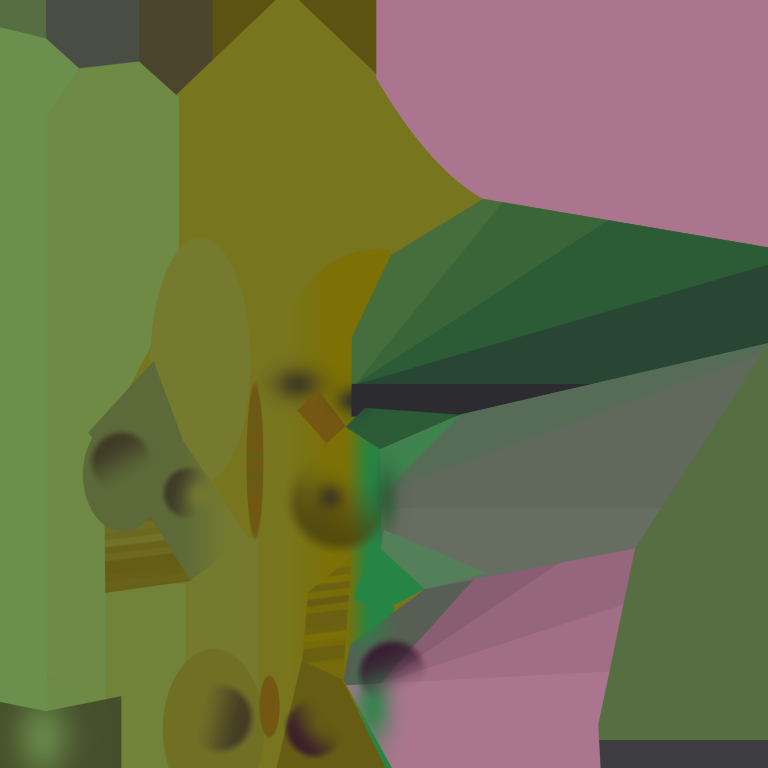
This background is drawn by a Shadertoy shader. Its source:

```glsl
// Abstract patchwork of olive, green and pink cells with ray fans and dark orbs.

// Palette
const vec3 OLIVE = vec3(.47, .46, .12);
const vec3 MOSS = vec3(.46, .48, .18);
const vec3 LEAF = vec3(.42, .56, .3);
const vec3 SAGE = vec3(.43, .54, .27);
const vec3 SHADE = vec3(.36, .41, .22);
const vec3 BARK = vec3(.3, .27, .18);
const vec3 UMBER = vec3(.4, .36, .08);
const vec3 RUST = vec3(.45, .34, .07);
const vec3 GOLD = vec3(.49, .44, .02);
const vec3 EMERALD = vec3(.15, .52, .27);
const vec3 JADE = vec3(.33, .5, .35);
const vec3 FOREST = vec3(.17, .36, .21);
const vec3 PINE = vec3(.16, .27, .2);
const vec3 INK = vec3(.17, .17, .19);
const vec3 STONE = vec3(.38, .41, .36);
const vec3 MEADOW = vec3(.34, .43, .26);
const vec3 PINK = vec3(.67, .46, .56);
const vec3 PLUM = vec3(.2, .08, .18);
const vec3 SOOT = vec3(.23, .2, .14);

// Layout, in percent of the canvas
const vec2 FAN_HUB = vec2(46.2, 49.9);
const vec2 STONE_HUB = vec2(50, 36);
const vec2 ROSE_HUB = vec2(49.5, 11);
const float STRIPE_RATE = 1.1;
const float GLOW = .85;

vec2 p; // current point
vec3 c; // colour so far

float hash(float n) { return fract(sin(n * 12.9898) * 43758.5453); }

// Signed distances, negative inside; lines are inside on their left
float side(vec2 a, vec2 b) {
    vec2 e = normalize(b - a);
    return dot(p - a, vec2(e.y, -e.x));
}
float chain(vec4 u, vec4 v) {
    return max(side(u.xy, u.zw), max(side(u.zw, v.xy), side(v.xy, v.zw)));
}
float cell(vec4 u, vec4 v) { return max(chain(u, v), side(v.zw, u.xy)); }
float oval(vec4 o) {
    return (length((p - o.xy) / o.zw) - 1.) * min(o.z, o.w);
}
float ray(vec2 hub, float angle) {
    float a = radians(angle);
    return dot(p - hub, vec2(-sin(a), cos(a)));
}

// Brushes
void paint(vec3 tint, float d) {
    float w = 75. / iResolution.y;
    c = mix(c, tint, smoothstep(w, -w, d));
}
void glow(vec3 tint, vec4 o) {
    vec2 q = (p - o.xy) / o.zw;
    c = mix(c, tint, GLOW * exp(-dot(q, q)));
}
// Soft ball (centre, radius, angle of its dark side)
void orb(vec3 tint, vec4 o) {
    vec2 q = (p - o.xy) / o.z;
    float dark = smoothstep(-.6, .7, dot(q, vec2(cos(o.w), sin(o.w))));
    c = mix(c, tint, GLOW * dark * smoothstep(1., .7, length(q)));
}
vec3 strata(vec3 a, vec3 b) {
    float y = (p.y - .12 * p.x) * STRIPE_RATE, row = floor(y);
    return mix(a, b, mix(hash(row), hash(row + 1.), smoothstep(.6, 1., y - row)));
}

// Columns, top band and shields
void leftField() {
    float top = 86. - p.y;
    c = OLIVE;
    paint(MEADOW, top);
    paint(STONE * .75, max(top, 6. - p.x));
    paint(BARK, max(top, 18.1 - p.x));
    paint(UMBER * .9, max(top, 27.7 - p.x));
    paint(OLIVE, .7 * (abs(p.x - 37.4) - 1.5 - 1.05 * (100. - p.y)));
    paint(LEAF, chain(vec4(10.3, 0, 10.3, 91.1), vec4(6, 95, -1, 96.7)));
    float rim = mix(14., 23.3, smoothstep(40., 66., p.y));
    float sage = chain(vec4(23, 87.6, 18.1, 92), vec4(10.3, 91.1, 6.2, 85));
    paint(SAGE, max(sage, max(6.1 - p.x, p.x - rim)));
    paint(MOSS, oval(vec4(26.1, 53, 6.5, 16)));
    paint(MOSS, max(abs(p.x - 29.) - 4.6, p.y - 30.));
    paint(mix(SAGE, MOSS, .5), max(abs(p.x - 19.) - 5.2, p.y - 24.));
    paint(strata(UMBER, MOSS), cell(vec4(13.7, 22.8, 25, 24.4), vec4(20, 34, 13.6, 34)));
    float shield = cell(vec4(11.5, 43.7, 19.6, 32.7), vec4(23.8, 42.7, 20, 53));
    paint(SHADE, min(shield, oval(vec4(16, 38.2, 5.2, 7.4))));
    orb(SOOT, vec4(15.8, 39.8, 4.5, 2.1));
    paint(mix(SHADE, MOSS, smoothstep(22., 31., p.x)),
        cell(vec4(19.6, 32.7, 24.8, 24.4), vec4(32.3, 30, 23.8, 42.7)));
    orb(SOOT, vec4(24.6, 35.8, 3.8, 2.9));
    glow(MOSS, vec4(26, 35.5, 1.6, 1.6));
    paint(strata(RUST, UMBER), oval(vec4(33.2, 40, 1.1, 10)));
    float v = abs(p.x - 6.);
    paint(SHADE * .75, max(v - 9.8, p.y - 7.4 - .2 * v));
    glow(LEAF, vec4(5.6, 4, 3.6, 5));
    paint(mix(MOSS, UMBER, .35), oval(vec4(27.8, 5, 6.6, 10.5)));
    orb(SOOT, vec4(28.5, 6.5, 5, -.2));
}

// Golden lens, green seam and smudges
void middleSeam() {
    vec3 seam = mix(OLIVE, GOLD, smoothstep(36., 44., p.x));
    seam = mix(seam, EMERALD, smoothstep(44.5, 48.5, p.x) * smoothstep(58., 40., p.y));
    float lens = max(oval(vec4(49, 52, 12.7, 15.5)), p.x - 51.);
    paint(seam, min(lens, max(abs(p.x - 44.) - 7.3, p.y - 46.)));
    glow(SOOT, vec4(38.8, 50, 3, 2));
    paint(RUST, cell(vec4(38.7, 46.6, 42.5, 42.3), vec4(45, 44.5, 41.5, 49.2)));
    orb(UMBER * .75, vec4(44.2, 34.9, 7.4, -2));
    glow(SOOT, vec4(43, 35.2, 1.6, 1.6));
    paint(strata(GOLD, UMBER), cell(vec4(39.3, 13.5, 44.6, 11), vec4(45.8, 27.5, 40.1, 22.9)));
    paint(UMBER, cell(vec4(36, 0, 50.2, 0), vec4(44.6, 11.5, 39.3, 14)));
    orb(PLUM, vec4(41, 5.2, 4.3, -2.5));
    glow(UMBER, vec4(42, 6, 2, 2));
    paint(RUST, oval(vec4(35.1, 8, 1.3, 4)));
}

// Ray fans between pink and meadow
void rightField() {
    float t = clamp((p.x - 49.) / 13.9, 0., 1.);
    float crest = mix(89.8, 74.1, t) - 8. * t * (1. - t) - .17 * max(p.x - 62.9, 0.);
    paint(PINK, max(49. - p.x, .8 * (crest - p.y)));
    float wing = chain(vec4(101, 67.6, 62.9, 74.1), vec4(50.9, 66.8, 45.6, 55.7));
    wing = max(wing, 45.8 - min(p.x, p.y));
    paint(mix(FOREST, SAGE, .4), wing);
    paint(mix(FOREST, SAGE, .2), max(wing, ray(FAN_HUB, 51.)));
    paint(FOREST, max(wing, ray(FAN_HUB, 33.)));
    paint(PINE, max(wing, ray(FAN_HUB, 16.2)));
    paint(INK, max(wing, p.y - 50.));
    paint(FOREST, cell(vec4(45, 44.4, 49.5, 41.5), vec4(59.9, 46, 47.5, 46.9)));
    glow(INK, vec4(46, 47.8, 2, 1.6));
    float slab = chain(vec4(100, 55.3, 59.9, 46), vec4(49.5, 41.5, 49.8, 28));
    slab = max(slab, 23.3 - p.y);
    paint(mix(JADE, EMERALD, .5), slab);
    paint(mix(STONE, JADE, .4) * .95, max(slab, ray(STONE_HUB, 45.)));
    paint(STONE, max(slab, ray(STONE_HUB, 20.)));
    paint(STONE + .02, max(slab, p.y - 33.8));
    glow(FOREST, vec4(50.3, 35, 1.5, 4));
    paint(JADE, cell(vec4(49, 25, 55.3, 23.3), vec4(63.4, 25.4, 50, 31)));
    paint(EMERALD, cell(vec4(46, 22, 50.1, 20.6), vec4(55.3, 23.3, 48.5, 29.5)));

    // Rose fan with its orb, clipped to a petal
    vec3 outside = c;
    c = STONE * .9;
    paint(PINK * .8, ray(ROSE_HUB, 48.));
    paint(PINK * .87, ray(ROSE_HUB, 34.));
    paint(PINK * .94, ray(ROSE_HUB, 18.));
    paint(PINK, ray(ROSE_HUB, 3.));
    glow(EMERALD, vec4(48.5, 8, 2.4, 5));
    glow(EMERALD, vec4(47, 18.5, 3, 2.5));
    orb(PLUM, vec4(51.1, 12.2, 5, 2));
    vec3 rose = c;
    c = outside;
    float petal = chain(vec4(82.7, 28.6, 55.3, 23.3), vec4(45.6, 16, 44.7, 11.5));
    paint(rose, max(petal, side(vec2(44.7, 11.5), vec2(50.1, 1.7))));
    paint(mix(MEADOW, INK + .07, step(p.y, 3.6)),
        chain(vec4(100, 55.3, 82.7, 28.6), vec4(77.9, 5.6, 78.2, 0)));
}

void mainImage(out vec4 fragColor, in vec2 fragCoord) {
    p = 100. * fragCoord / iResolution.xy;
    leftField();
    middleSeam();
    rightField();
    fragColor = vec4(c, 1);
}
```
